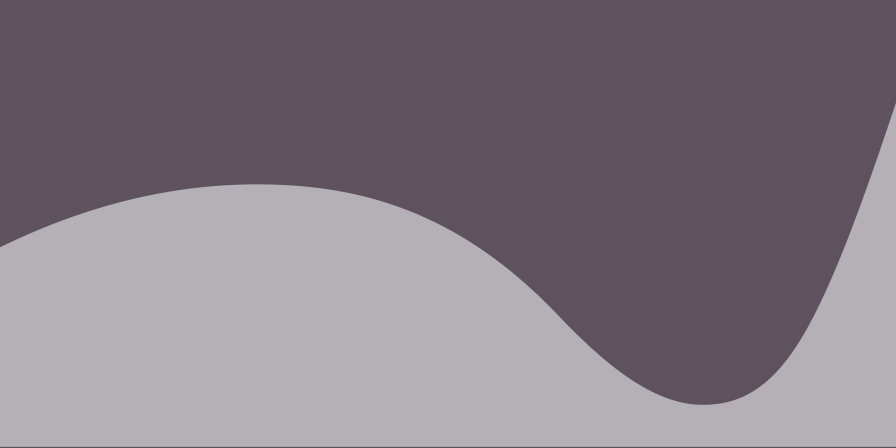
Reproduce this background procedurally as a WebGL 1 fragment shader.

```glsl
precision highp float;
// A pale, smooth wave rising and dipping across a flat muted plum backdrop.

uniform vec2 u_resolution;

#define PLUM vec3(0.363, 0.322, 0.369)
#define PALE vec3(0.704, 0.690, 0.710)
#define BASE_LINE 0.0026

// Cubic between two knots; a knot holds x, height and slope.
// Returns height and slope at x.
vec2 hermite(vec3 a, vec3 b, float x) {
    float span = b.x - a.x;
    float t = (x - a.x) / span;
    float rise = b.y - a.y;
    float c1 = a.z * span;
    float c2 = 3.0 * rise - (2.0 * a.z + b.z) * span;
    float c3 = (a.z + b.z) * span - 2.0 * rise;
    float height = a.y + t * (c1 + t * (c2 + t * c3));
    float slope = (c1 + t * (2.0 * c2 + t * 3.0 * c3)) / span;
    return vec2(height, slope);
}

// Wave outline: broad crest, deep trough, steep rise at the right.
vec2 wave(float x) {
    vec3 start  = vec3(0.000, 0.4480, 0.49);
    vec3 crest  = vec3(0.573, 0.5885, 0.00);
    vec3 fall   = vec3(1.245, 0.2970, -1.05);
    vec3 trough = vec3(1.568, 0.0964, 0.00);
    vec3 climb  = vec3(1.784, 0.2370, 1.60);
    vec3 finish = vec3(2.000, 0.7710, 3.00);
    if (x < crest.x) return hermite(start, crest, x);
    if (x < fall.x) return hermite(crest, fall, x);
    if (x < trough.x) return hermite(fall, trough, x);
    if (x < climb.x) return hermite(trough, climb, x);
    return hermite(climb, finish, x);
}

// Coverage of a signed distance, softened over one pixel.
float coverage(float dist, float pixel) {
    return clamp(0.5 + dist / pixel, 0.0, 1.0);
}

void main() {
    // Canvas spans 2 by 1.
    vec2 p = gl_FragCoord.xy / u_resolution * vec2(2.0, 1.0);
    float pixel = 1.0 / u_resolution.y;

    // Dividing by the slope length keeps the edge equally soft everywhere.
    vec2 outline = wave(p.x);
    float dist = (outline.x - p.y) / length(vec2(1.0, outline.y));

    // The wave stops just above the lower border, leaving a thin dark line.
    float fill = coverage(dist, pixel) * coverage(p.y - BASE_LINE, pixel);
    gl_FragColor = vec4(mix(PLUM, PALE, fill), 1.0);
}
```
